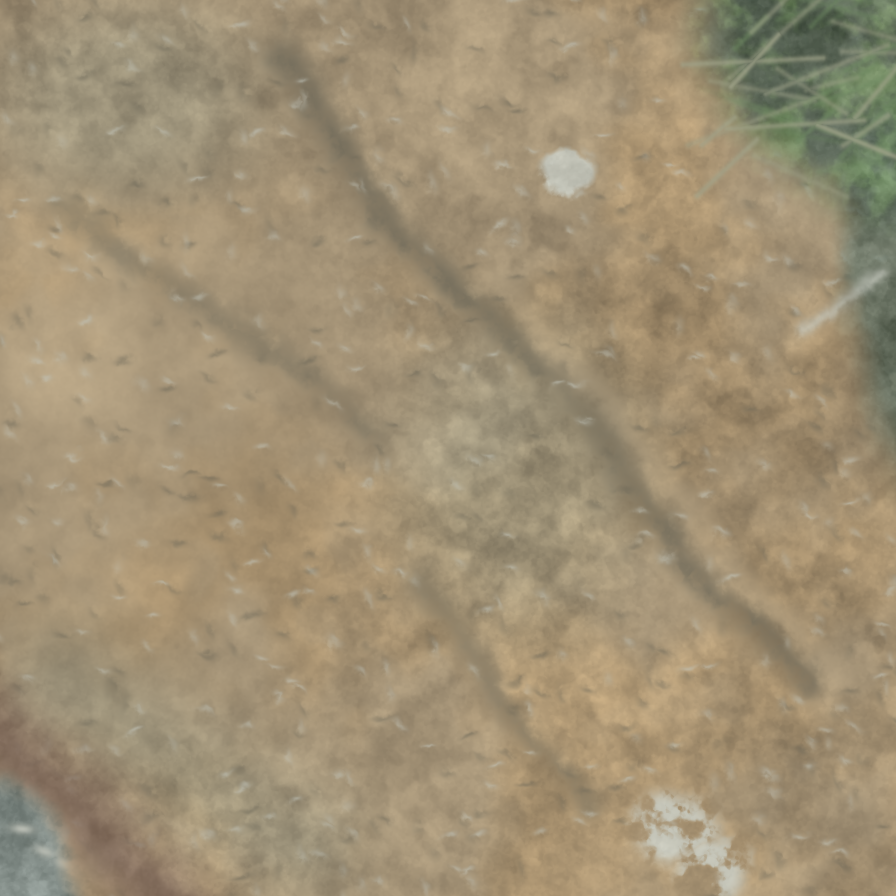
This texture is drawn by a Shadertoy shader. Its source:

```glsl
// An eroded bank of tan soil seen from above: mottled earth cut by soft
// diagonal gullies, strewn with grit, with grass in one corner and rubble
// in the other. Built from smooth cellular noise, segments and ellipses.

const vec3 SOIL_DARK  = vec3(0.55, 0.49, 0.395);
const vec3 SOIL_LIGHT = vec3(0.73, 0.655, 0.53);
const vec3 OCHRE      = vec3(0.70, 0.58, 0.41);
const vec3 GREY_EARTH = vec3(0.60, 0.585, 0.50);
const vec3 RED_EARTH  = vec3(0.49, 0.405, 0.35);
const vec3 SHADOW     = vec3(0.40, 0.385, 0.33);
const vec3 GRASS_DARK = vec3(0.30, 0.36, 0.31);
const vec3 GRASS_LIT  = vec3(0.43, 0.54, 0.38);
const vec3 STRAW      = vec3(0.63, 0.64, 0.54);
const vec3 SLATE      = vec3(0.50, 0.54, 0.52);
const vec3 PALE_STONE = vec3(0.76, 0.77, 0.73);

float hash(vec2 p) {
    vec3 q = fract(p.xyx * 0.1031);
    q += dot(q, q.yzx + 33.33);
    return fract((q.x + q.y) * q.z);
}

vec2 hash2(vec2 p) {
    return vec2(hash(p), hash(p + 57.3));
}

// Cell values blended by nearness to their jittered centres
float cellNoise(vec2 p) {
    vec2 cell = floor(p);
    float total = 0.0, weight = 0.0;
    for (int y = -1; y <= 1; y++)
    for (int x = -1; x <= 1; x++) {
        vec2 id = cell + vec2(x, y);
        vec2 d = id + hash2(id) - p;
        float w = exp(-6.0 * dot(d, d));
        total += w * hash(id + 19.7);
        weight += w;
    }
    return total / weight;
}

float layeredNoise(vec2 p) {
    float sum = 0.0, gain = 0.5;
    for (int i = 0; i < 4; i++) {
        sum += gain * (cellNoise(p) - 0.5);
        p = mat2(0.8, -0.6, 0.6, 0.8) * p * 2.1 + 7.3;
        gain *= 0.62;
    }
    return sum;
}

float segment(vec2 p, vec2 a, vec2 b) {
    vec2 d = b - a;
    return length(p - a - d * clamp(dot(p - a, d) / dot(d, d), 0.0, 1.0));
}

// Soft band, strongest along its axis
float band(vec2 p, vec2 a, vec2 b, float width) {
    float d = segment(p, a, b) / width;
    return exp(-d * d);
}

float patchMask(vec2 p, vec2 centre, vec2 radius, float softness) {
    return 1.0 - smoothstep(1.0 - softness, 1.0 + softness, length((p - centre) / radius));
}

// Small tilted chips, one possible per cell
float chips(vec2 p, float scale, float density, float seed) {
    vec2 q = p * scale, cell = floor(q);
    float mask = 0.0;
    for (int y = -1; y <= 1; y++)
    for (int x = -1; x <= 1; x++) {
        vec2 id = cell + vec2(x, y);
        vec2 rnd = hash2(id + seed);
        vec2 d = q - id - hash2(id + seed + 31.0);
        float angle = -0.6 + 1.8 * (rnd.x - 0.5);
        d = mat2(cos(angle), -sin(angle), sin(angle), cos(angle)) * d;
        float shape = exp(-dot(d * d, vec2(9.0, 45.0 * (0.4 + rnd.x))));
        mask = max(mask, shape * step(rnd.y, density) * (0.4 + 0.6 * rnd.x));
    }
    return mask;
}

// Fan of thin blades scattered through the upper right corner
float blades(vec2 p, float seed) {
    float mask = 0.0;
    for (int i = 0; i < 18; i++) {
        vec2 id = vec2(float(i), seed);
        vec2 root = vec2(0.79, 0.80) + hash2(id) * vec2(0.22, 0.21);
        float angle = mix(-0.6, 0.9, hash(id + 11.0));
        vec2 reach = mix(0.03, 0.11, hash(id + 23.0)) * vec2(cos(angle), sin(angle));
        mask = max(mask, band(p, root - reach * 0.5, root + reach, 0.0035) * (0.4 + 0.6 * hash(id + 5.0)));
    }
    return mask;
}

vec3 soil(vec2 p, float broad, float grain) {
    float smoothArea = patchMask(p, vec2(0.13, 0.49), vec2(0.26, 0.32), 0.5);
    float tone = 0.50 + 0.75 * broad + grain * mix(0.95, 0.4, smoothArea) + 0.14 * smoothArea;
    vec3 color = mix(SOIL_DARK, SOIL_LIGHT, tone);
    float warmth = smoothstep(-0.15, 0.25, layeredNoise(p * 3.5 + 41.0));
    color = mix(color, OCHRE * (0.72 + 0.5 * tone), 0.45 * warmth);
    float grey = patchMask(p, vec2(0.14, 0.89), vec2(0.14, 0.10), 0.6)
               + patchMask(p, vec2(0.58, 0.47), vec2(0.13, 0.16), 0.6)
               + band(p, vec2(0.07, 0.23), vec2(0.33, 0.06), 0.07);
    return mix(color, GREY_EARTH * (0.78 + 0.44 * tone), 0.55 * min(grey, 1.0));
}

float gullies(vec2 p) {
    float deep = max(band(p, vec2(0.31, 0.94), vec2(0.43, 0.75), 0.020),
                 max(band(p, vec2(0.43, 0.75), vec2(0.64, 0.56), 0.018),
                 max(band(p, vec2(0.64, 0.56), vec2(0.73, 0.42), 0.023),
                     band(p, vec2(0.73, 0.42), vec2(0.90, 0.24), 0.016))));
    float faint = max(band(p, vec2(0.07, 0.77), vec2(0.27, 0.63), 0.014),
                  max(band(p, vec2(0.27, 0.63), vec2(0.42, 0.51), 0.016),
                      band(p, vec2(0.47, 0.35), vec2(0.66, 0.10), 0.016)));
    return max(deep * 0.72, faint * 0.45);
}

void mainImage(out vec4 fragColor, in vec2 fragCoord) {
    vec2 uv = fragCoord / iResolution.xy;
    float broad = layeredNoise(uv * 5.0);
    float grain = layeredNoise(uv * 32.0 + 13.0);
    vec2 p = uv + 0.035 * vec2(broad, layeredNoise(uv * 9.0 + 80.0)) + 0.012 * grain;

    // Earth, gullies and their lit banks
    vec3 color = soil(uv, broad, grain);
    color = mix(color, SHADOW, gullies(p) * clamp(0.8 + 1.2 * grain, 0.0, 1.0));
    float bank = band(p, vec2(0.55, 0.69), vec2(0.77, 0.42), 0.018)
               + band(p, vec2(0.78, 0.40), vec2(0.94, 0.24), 0.016);
    color = mix(color, SOIL_LIGHT, 0.45 * min(bank, 1.0));

    // Grit and small hollows
    color = mix(color, SHADOW, 0.45 * chips(p, 38.0, 0.20, 3.0));
    color = mix(color, PALE_STONE, 0.55 * chips(p, 46.0, 0.16, 71.0));

    // Red earth and slate rubble at the lower left
    color = mix(color, RED_EARTH + 0.12 * grain, 0.85 * band(p, vec2(-0.03, 0.21), vec2(0.20, -0.01), 0.043));
    float rubble = patchMask(p, vec2(-0.01, -0.01), vec2(0.095, 0.14), 0.18);
    vec3 rubbleColor = mix(SLATE + 0.3 * grain, PALE_STONE, chips(uv, 25.0, 0.6, 9.0));
    color = mix(color, rubbleColor, rubble);

    // Grass and shaded edge at the upper right
    float grass = patchMask(p, vec2(1.03, 1.01), vec2(0.25, 0.25), 0.16);
    float edge = patchMask(p, vec2(1.02, 0.68), vec2(0.075, 0.21), 0.28);
    vec3 leaf = mix(GRASS_DARK, GRASS_LIT, smoothstep(-0.15, 0.3, layeredNoise(uv * 18.0)));
    color = mix(color, GRASS_DARK + 0.06 + 0.3 * grain, 0.8 * edge);
    color = mix(color, leaf + 0.25 * grain, 0.9 * grass);
    color = mix(color, GRASS_LIT, 0.6 * blades(uv, 4.0) * grass);
    color = mix(color, STRAW, 0.8 * blades(uv, 29.0));

    // Loose stones and a twig
    float stones = patchMask(p, vec2(0.635, 0.812), vec2(0.031, 0.020), 0.2);
    float heap = max(patchMask(p, vec2(0.76, 0.08), vec2(0.045, 0.035), 0.4),
                     patchMask(p, vec2(0.80, 0.035), vec2(0.035, 0.035), 0.4));
    stones = max(stones, heap * smoothstep(-0.12, 0.12, grain));
    stones = max(stones, 0.7 * band(p, vec2(0.90, 0.64), vec2(0.985, 0.698), 0.007));
    color = mix(color, PALE_STONE + 0.15 * grain, 0.9 * stones);

    fragColor = vec4(clamp(color, 0.0, 1.0), 1.0);
}
```
